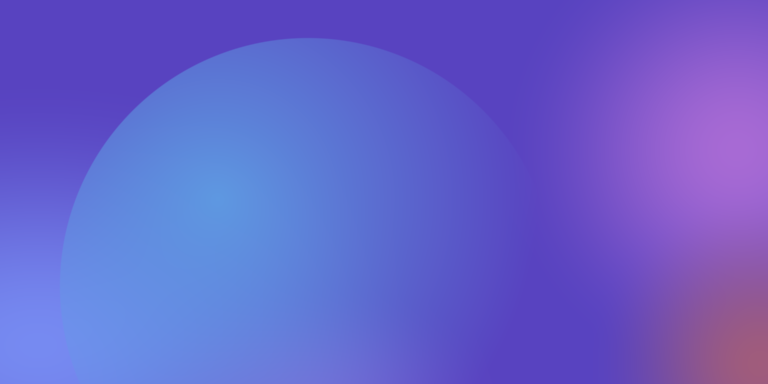
Give the GLSL for this background, as a WebGL 1 fragment shader.

```glsl
precision highp float;
// A translucent blue disc over an indigo field lit by soft coloured glows.
// Each glow is an elliptical falloff blended in turn; the disc is a circle
// mask filled with an off-centre radial fade. Lengths are in canvas heights.

uniform vec2 u_resolution;

#define INDIGO vec3(0.345, 0.263, 0.753)
#define PERIWINKLE vec3(0.463, 0.541, 0.945)
#define VIOLET vec3(0.569, 0.431, 0.863)
#define ORCHID vec3(0.655, 0.416, 0.831)
#define ROSE vec3(0.640, 0.365, 0.470)
#define SKY vec3(0.369, 0.620, 0.890)
#define DISC_CENTER vec2(0.802, 0.255)
#define DISC_RADIUS 0.646
#define LIGHT_CENTER vec2(0.568, 0.482)
#define LIGHT_RADIUS 0.833
#define LIGHT_STRENGTH 0.92

// Normalised falloff: one at the centre, zero outside the ellipse
float fade(vec2 p, vec2 center, vec2 radii) {
  return clamp(1.0 - length((p - center) / radii), 0.0, 1.0);
}

// Falloff with a rounded core and a soft rim
float glow(vec2 p, vec2 center, vec2 radii) {
  return smoothstep(0.0, 1.0, fade(p, center, radii));
}

void main() {
  vec2 p = gl_FragCoord.xy / u_resolution.y;
  p.x *= 2.0 * u_resolution.y / u_resolution.x;

  // Background glows
  vec3 color = INDIGO;
  color = mix(color, PERIWINKLE, glow(p, vec2(0.10, 0.10), vec2(1.05, 0.70)));
  color = mix(color, VIOLET, 0.5 * glow(p, vec2(0.81, -0.04), vec2(0.52, 0.31)));
  color = mix(color, ORCHID, glow(p, vec2(1.92, 0.61), vec2(0.625)));
  color = mix(color, ROSE, 0.95 * glow(p, vec2(1.98, 0.05), vec2(0.46)));

  // Disc with a smooth rim, fading away from its light
  float pixel = 1.0 / u_resolution.y;
  float rim = length(p - DISC_CENTER) - DISC_RADIUS;
  float mask = 1.0 - smoothstep(-pixel, pixel, rim);
  float light = LIGHT_STRENGTH * fade(p, LIGHT_CENTER, vec2(LIGHT_RADIUS));
  color = mix(color, SKY, mask * light);

  gl_FragColor = vec4(color, 1.0);
}
```
